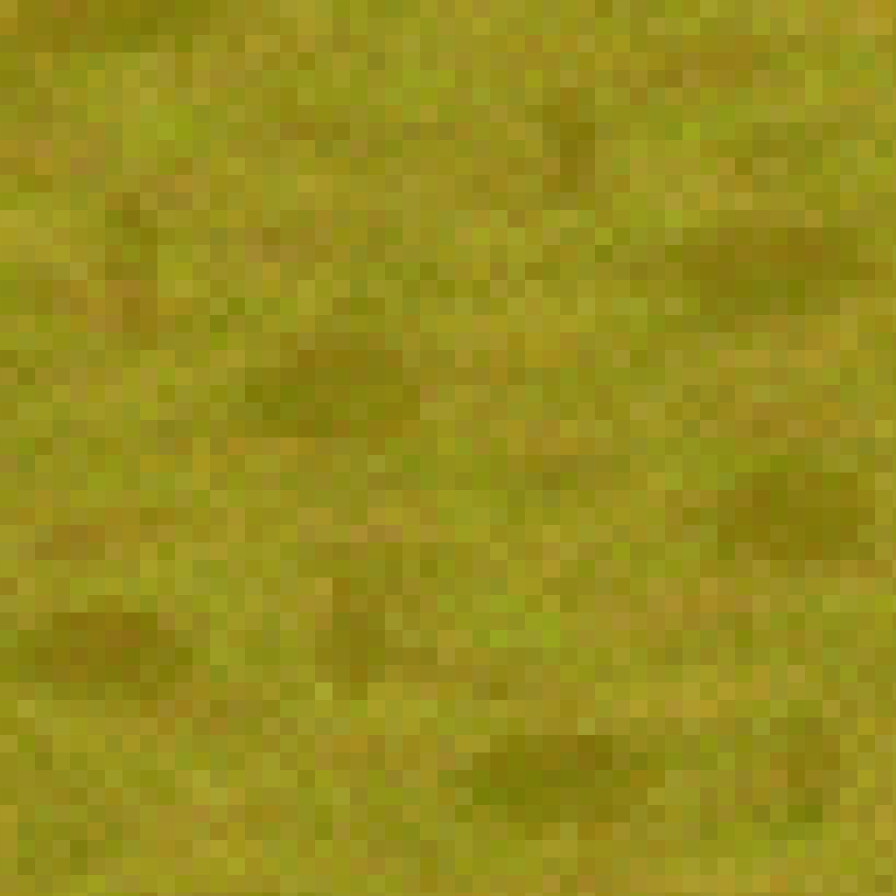
Write a three.js fragment shader that draws this texture.

```glsl
// Mossy olive ground in coarse square cells, with soft drifts and scattered dark patches.
varying vec2 vUv;

const float CELLS = 51.2;                          // cells across the canvas
const float EDGE = 0.04;                           // half width of a cell border, in cells
const vec3 OLIVE = vec3(0.604, 0.565, 0.123);      // mean ground colour
const vec3 LIGHT_STEP = vec3(0.033, 0.031, 0.018); // one deviation of lightness
const vec3 HUE_STEP = vec3(0.020, -0.016, 0.008);  // one deviation from green to brown
const vec3 CHALK_STEP = vec3(0.004, 0.003, 0.021); // one deviation of paleness
const vec3 PATCH_SHADE = vec3(0.080, 0.086, 0.066);
const float LIGHT_GRAIN = 0.60;                    // independent cell noise
const float HUE_GRAIN = 0.56;
const float DRIFT = 0.52;                          // slow variation
const vec2 DRIFT_SCALE = vec2(0.38, 0.80);         // drifts are wider than tall
const int PATCHES = 10;
const float WIDE_PATCHES = 6.0;                    // the remaining patches are tall
const vec2 WIDE_RADIUS = vec2(6.2, 3.3);           // in cells
const vec2 TALL_RADIUS = vec2(1.9, 4.2);
const vec2 PATCH_START = vec2(0.11, 0.73);
const vec2 PATCH_STRIDE = vec2(0.7549, 0.5698);    // evenly spreading sequence

vec3 hash3(vec2 p) {
  vec3 q = fract(p.xyx * vec3(0.1031, 0.1030, 0.0973));
  q += dot(q, q.yxz + 33.33);
  return fract((q.xxy + q.yzz) * q.zyx);
}

// Three bell-shaped random values with unit deviation
vec3 cellNoise(vec2 cell) {
  return (hash3(cell + 7.0) + hash3(cell + 171.0) - 1.0) * 2.45;
}

// Layered, bent sines with roughly unit deviation
float drift(vec2 cell, float seed) {
  vec2 p = cell * DRIFT_SCALE;
  float sum = 0.0;
  for (int i = 0; i < 5; i++) {
    float k = float(i);
    float angle = seed + k * 2.4;
    vec2 dir = vec2(cos(angle), sin(angle));
    float bend = 1.6 * sin(dot(p, vec2(-dir.y, dir.x)) * 0.55 + angle * 3.0);
    sum += sin(dot(p, dir) * (0.6 + 0.27 * k) + bend + angle * 5.0);
  }
  return sum * 0.62;
}

// Dark oval patches with ragged rims
float patchCover(vec2 cell, float ragged) {
  float cover = 0.0;
  for (int i = 0; i < PATCHES; i++) {
    float k = float(i);
    float tall = step(WIDE_PATCHES, k);
    vec2 center = fract(PATCH_START + k * PATCH_STRIDE) * CELLS;
    vec2 offset = cell + 0.5 - center;
    float dist = length(offset / mix(WIDE_RADIUS, TALL_RADIUS, tall));
    float body = 1.0 - smoothstep(0.55, 1.15, dist + ragged * 0.06);
    cover = max(cover, body * mix(1.0, 0.75, tall));
  }
  return cover;
}

vec3 cellColor(vec2 cell) {
  vec3 noise = cellNoise(cell);
  float cover = patchCover(cell, noise.z);
  float calm = 1.0 - 0.4 * cover;
  float light = (LIGHT_GRAIN * noise.x + DRIFT * drift(cell, 0.7)) * calm;
  float hue = HUE_GRAIN * noise.y + DRIFT * drift(cell, 4.1);
  return OLIVE + LIGHT_STEP * light + HUE_STEP * hue
    + CHALK_STEP * noise.z * calm - PATCH_SHADE * cover;
}

void main() {
  // Rows count down from the top; blend only across thin cell borders
  vec2 p = vec2(vUv.x, 1.0 - vUv.y) * CELLS - 0.5;
  vec2 cell = floor(p);
  vec2 blend = smoothstep(0.5 - EDGE, 0.5 + EDGE, fract(p));
  vec3 upper = mix(cellColor(cell), cellColor(cell + vec2(1.0, 0.0)), blend.x);
  vec3 lower = mix(cellColor(cell + vec2(0.0, 1.0)), cellColor(cell + 1.0), blend.x);
  gl_FragColor = vec4(clamp(mix(upper, lower, blend.y), 0.0, 1.0), 1.0);
}
```
